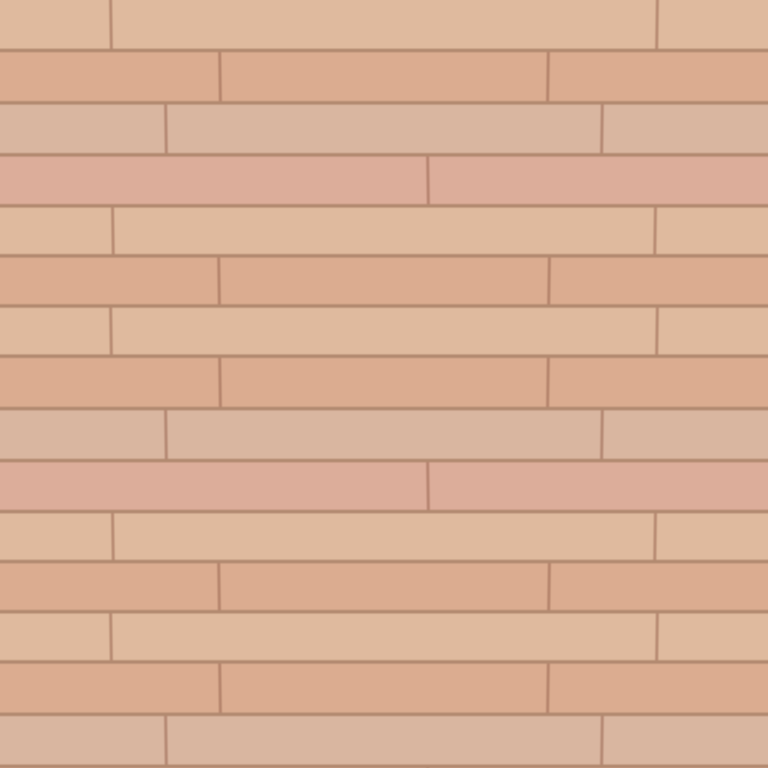
A WebGL 2 fragment shader for this pattern:

```glsl
#version 300 es
precision highp float;

uniform vec2 u_resolution;
out vec4 fragColor;

const int ROWS = 6;
const float SET_TOP = 0.0003;
const float SEAM_HALF = 0.0023;
const float JOINT_HALF = 0.0020;
const float SEAM_BLUR = 0.0019;
const float JOINT_LEAN = 0.0010;

const vec3 TAN = vec3(0.873, 0.731, 0.618);
const vec3 ORANGE = vec3(0.857, 0.676, 0.563);
const vec3 GREY = vec3(0.851, 0.713, 0.626);
const vec3 PINK = vec3(0.864, 0.677, 0.602);
const vec3 SEAM = vec3(0.700, 0.540, 0.440);

// One course of boards: height, first joint and board length
struct Course {
    float height;
    float firstJoint;
    float boardLength;
    vec3 color;
};

const Course COURSES[ROWS] = Course[ROWS](
    Course(0.0654, 0.1445, 0.7110, TAN),
    Course(0.0682, 0.2865, 0.4270, ORANGE),
    Course(0.0677, 0.2161, 0.5677, GREY),
    Course(0.0664, 0.5573, 1.0000, PINK),
    Course(0.0651, 0.1470, 0.7060, TAN),
    Course(0.0653, 0.2852, 0.4297, ORANGE)
);

float setHeight() {
    float total = 0.0;
    for (int i = 0; i < ROWS; i++) total += COURSES[i].height;
    return total;
}

// Soft line coverage at a distance from its centre
float lineMask(float dist, float halfWidth, float blur) {
    return 1.0 - smoothstep(halfWidth - blur, halfWidth + blur, dist);
}

// Distance to the nearest joint; alternate joints lean opposite ways
float jointDistance(float x, float rowY, Course course) {
    float along = (x - course.firstJoint) / course.boardLength;
    float index = floor(along + 0.5);
    float side = 1.0 - 2.0 * mod(index, 2.0);
    float lean = side * JOINT_LEAN * (rowY / course.height - 0.5);
    return abs((along - index) * course.boardLength - lean);
}

vec3 planks(vec2 p, float blur) {
    // Find the course and the depth below its upper seam
    float depth = max(p.y - SET_TOP, 0.0);
    float rowY = mod(depth, setHeight());
    int row = 0;
    for (int i = 0; i < ROWS - 1; i++) {
        if (rowY < COURSES[i].height) break;
        rowY -= COURSES[i].height;
        row = i + 1;
    }
    Course course = COURSES[row];

    // Joints take a little of the board colour
    vec3 jointColor = mix(SEAM, course.color * vec3(0.85, 0.76, 0.75), 0.6);
    float joint = lineMask(jointDistance(p.x, rowY, course), JOINT_HALF, blur);

    // The topmost course has no seam above it
    float seamDistance = min(rowY, course.height - rowY);
    float belowTop = step(0.5 * COURSES[0].height, depth);
    float seam = lineMask(seamDistance, SEAM_HALF, blur) * belowTop;
    return mix(mix(course.color, jointColor, joint), SEAM, seam);
}

void main() {
    vec2 uv = gl_FragCoord.xy / u_resolution;
    float blur = max(SEAM_BLUR, 0.75 / min(u_resolution.x, u_resolution.y));
    fragColor = vec4(planks(vec2(uv.x, 1.0 - uv.y), blur), 1.0);
}
```
